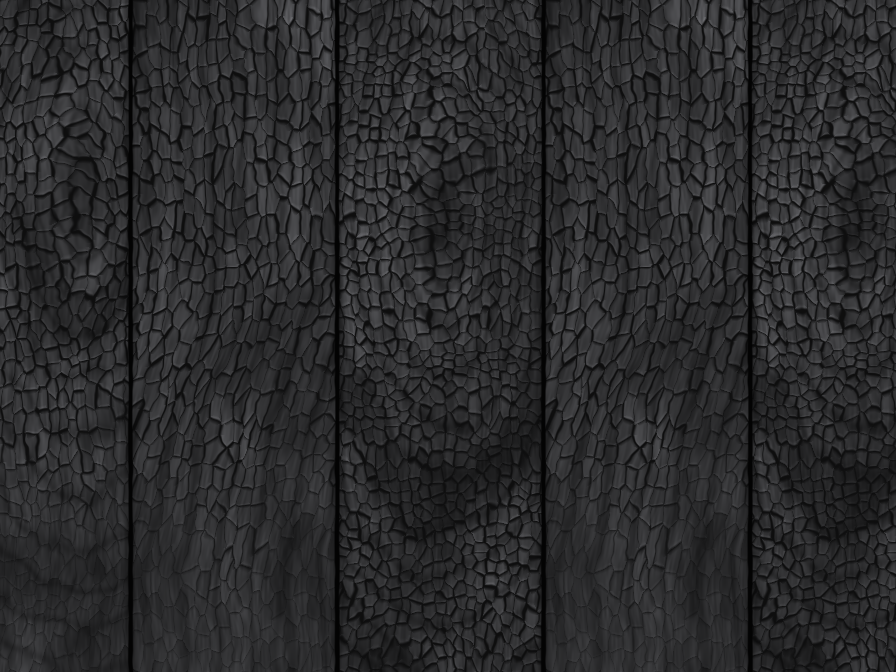
A Shadertoy shader for this texture:

```glsl
#define BOARD_PITCH 0.3073
#define FIRST_GAP 0.1944
#define GAP_HALF_WIDTH 0.0032
#define CRACK_HALF_WIDTH 0.0019
#define COLUMNS 62.0
#define JITTER vec2(0.62, 0.72)
#define CHAR_TONE 0.212
#define CRACK_TONE 0.055
#define GAP_TONE 0.012
#define ASH_TINT vec3(0.99, 0.995, 1.03)

float hash(vec2 p) {
    vec3 q = fract(vec3(p.xyx) * 0.1031);
    q += dot(q, q.yzx + 33.33);
    return fract((q.x + q.y) * q.z);
}

float noise(vec2 p) {
    vec2 i = floor(p), f = fract(p);
    f = f * f * (3.0 - 2.0 * f);
    return mix(mix(hash(i), hash(i + vec2(1, 0)), f.x),
               mix(hash(i + vec2(0, 1)), hash(i + vec2(1, 1)), f.x), f.y);
}

float fbm(vec2 p) {
    return 0.55 * noise(p) + 0.3 * noise(p * 2.1 + 7.3) + 0.15 * noise(p * 4.3 + 3.1);
}

// Identity of a flake; every column is staggered by its own amount
vec2 flakeId(vec2 q, vec2 offset) {
    float column = floor(q.x) + offset.x;
    return vec2(column, floor(q.y + hash(vec2(column, 5.0))) + offset.y);
}

vec2 flakeCentre(vec2 id) {
    vec2 jitter = vec2(hash(id + 11.7), hash(id + 47.3)) - 0.5;
    return id + 0.5 + JITTER * jitter - vec2(0.0, hash(vec2(id.x, 5.0)));
}

// Returns crack distance, vertical facing of the nearest edge, flake random
vec3 flakes(vec2 q, vec2 density, float crackWidth) {
    vec2 nearestId = vec2(0), nearest = vec2(0);
    float best = 1e3;
    for (int j = -1; j <= 1; j++)
    for (int i = -1; i <= 1; i++) {
        vec2 id = flakeId(q, vec2(i, j));
        vec2 toCentre = flakeCentre(id) - q;
        float d = dot(toCentre, toCentre);
        if (d < best) { best = d; nearestId = id; nearest = toCentre; }
    }
    float edge = 1.0, facing = 0.0;
    for (int j = -2; j <= 2; j++)
    for (int i = -2; i <= 2; i++) {
        vec2 id = flakeId(q, vec2(i, j));
        vec2 other = flakeCentre(id), across = other - q - nearest;
        if (dot(across, across) < 1e-5) continue;
        vec2 n = normalize(across);
        float d = dot(0.5 * (nearest + other - q), n) / length(n * density);
        d -= crackWidth * mix(-0.15, 1.3, hash(id + nearestId + 91.0));
        if (d < edge) { edge = d; facing = n.y; }
    }
    return vec3(edge, facing, hash(nearestId + 3.9));
}

void mainImage(out vec4 fragColor, in vec2 fragCoord) {
    float pixel = 1.0 / iResolution.y;
    vec2 p = fragCoord * pixel;

    // Boards: one odd board at the left, then two kinds alternating
    float along = (p.x - FIRST_GAP) / BOARD_PITCH;
    float index = floor(along);
    float kind = index < 0.0 ? 0.0 : 1.0 + mod(index, 2.0);
    float straight = kind == 1.0 ? 1.0 : 0.0;
    float fine = kind == 2.0 ? 1.0 : 0.0;
    vec2 b = vec2((fract(along) - 0.5) * BOARD_PITCH, p.y);
    vec2 seed = vec2(kind * 37.0 + 20.0, kind * 13.0);

    // Grain that leans on straight boards and parts around the knot on others
    vec2 d = b - mix(vec2(0.077, 0.73), vec2(0.0, 0.696), fine);
    float knot = (1.0 - straight) * exp(-dot(d * vec2(9.0, 6.0), d * vec2(9.0, 6.0)));
    float lean = straight * 0.085 * (1.0 - smoothstep(0.1, 0.65, b.y));
    float wobble = fbm(b * vec2(9.0, 5.0) + seed) - 0.5;
    float u = b.x + lean - 0.35 * d.x * knot + 0.035 * wobble;
    float v = b.y + 0.03 * (noise(b * 14.0 + seed) - 0.5);
    float oval = length(d * vec2(2.4, 1.0)) + 0.09 * wobble;
    float ringPhase = mix(oval * 85.0, u * 125.0, straight);
    float ring = pow(0.5 + 0.5 * sin(ringPhase + 3.0 * wobble), 6.0);

    // Cracked flakes, deeper above and faint towards the foot of the board
    float patches = fbm(b * vec2(10.0, 6.0) + seed + 50.0);
    float depth = smoothstep(0.05, 0.5, b.y + 0.5 * (patches - 0.5));
    depth = mix(mix(0.35, 1.0, depth), mix(0.7, 1.15, patches), fine);
    vec2 density = vec2(COLUMNS, mix(mix(36.0, 29.0, straight), 47.0, fine));
    float ragged = 0.004 * (noise(b * 90.0 + seed) - 0.5);
    vec2 q = vec2(u + ragged, v + ragged) * density + seed;
    vec3 flake = flakes(q, density, CRACK_HALF_WIDTH * depth * (0.8 + 0.4 * ring));

    // Flake surface: streaks, rings, scorched areas and lit lower rims
    float streak = noise(vec2(u * 330.0, b.y * 45.0) + seed) - 0.5;
    float fibre = noise(vec2(u * 110.0, b.y * 9.0) + seed) - 0.5;
    float tone = CHAR_TONE * (1.0 + 0.28 * streak + 0.22 * fibre);
    tone *= 0.9 + 0.22 * flake.z + 0.75 * (patches - 0.5);
    tone *= 1.0 - 0.22 * ring;
    float band = (oval - mix(0.22, 0.43, fine)) / 0.05;
    float scorch = exp(-band * band) * (1.0 - smoothstep(-0.1, 0.0, d.y));
    float core = exp(-oval * oval / 0.006);
    tone *= 1.0 - (1.0 - straight) * (0.3 * scorch + 0.35 * core);
    tone *= mix(0.84, 1.06, smoothstep(0.0, 0.55, b.y));
    float rim = 1.0 - smoothstep(0.0, 0.005, flake.x);
    tone *= 1.0 - rim * depth * (0.1 + 0.38 * flake.y);
    tone = mix(CRACK_TONE, tone, mix(1.0, smoothstep(-pixel, pixel, flake.x), min(depth * 1.1, 1.0)));

    // Shaded board sides and the black gap between boards
    float side = 0.5 * BOARD_PITCH - abs(b.x);
    tone *= mix(0.72, 1.0, smoothstep(0.0, 0.016, side));
    float gapWidth = GAP_HALF_WIDTH + 0.0014 * (noise(vec2(b.y * 60.0, kind)) - 0.5);
    tone = mix(GAP_TONE, tone, smoothstep(-pixel, pixel, side - gapWidth));

    fragColor = vec4(clamp(tone * ASH_TINT, 0.0, 1.0), 1.0);
}
```
